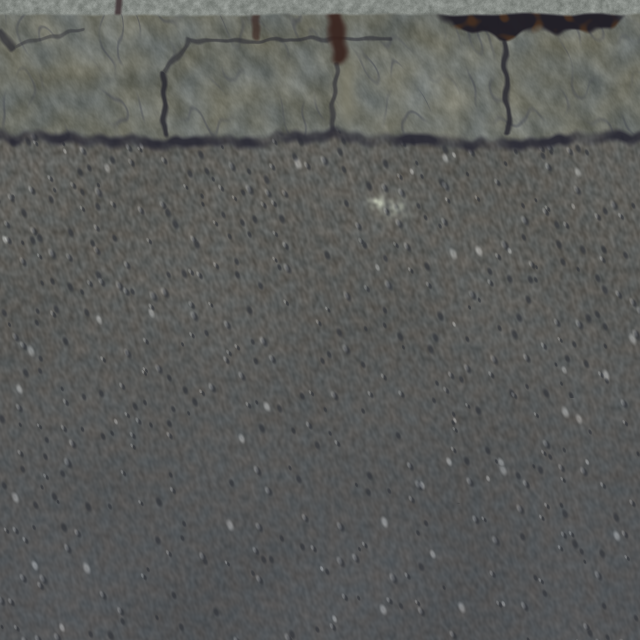
This texture is drawn by a WebGL 2 fragment shader. Its source:

```glsl
#version 300 es
precision highp float;
// Weathered stone kerb with cracks and rust above a strip of worn, pitted asphalt.
uniform vec2 u_resolution;
out vec4 fragColor;

vec2 hash2(vec2 p) {
  vec3 q = fract(p.xyx * vec3(0.1031, 0.1030, 0.0973));
  q += dot(q, q.yzx + 33.33);
  return fract((q.xx + q.yz) * q.zy);
}

float corner(vec2 cell, vec2 offset, vec2 f) {
  float a = 6.2832 * hash2(cell + offset).x;
  return dot(vec2(cos(a), sin(a)), f - offset);
}

// Gradient noise, roughly -0.7 to 0.7
float noise(vec2 p) {
  vec2 i = floor(p), f = p - i;
  vec2 u = f * f * f * (f * (f * 6.0 - 15.0) + 10.0);
  return mix(mix(corner(i, vec2(0, 0), f), corner(i, vec2(1, 0), f), u.x),
             mix(corner(i, vec2(0, 1), f), corner(i, vec2(1, 1), f), u.x), u.y);
}

float fbm(vec2 p) {
  float sum = 0.0, amp = 1.0;
  for (int k = 0; k < 4; k++) {
    sum += amp * noise(p);
    p = mat2(1.6, 1.2, -1.2, 1.6) * p + 17.3;
    amp *= 0.6;
  }
  return sum;
}

// Soft upright specks, one candidate per jittered cell
float specks(vec2 p, float cells, float density, float radius) {
  vec2 g = p * cells, i = floor(g);
  float cover = 0.0;
  for (int y = -1; y <= 1; y++)
    for (int x = -1; x <= 1; x++) {
      vec2 c = i + vec2(x, y), d = g - c - hash2(c + 7.0);
      vec2 pick = hash2(c + 91.0);
      d = vec2(d.x + 0.3 * d.y, 0.62 * d.y);
      float r = radius * (0.6 + 0.7 * pick.y);
      cover = max(cover, step(pick.x, density) * smoothstep(r, 0.25 * r, length(d)));
    }
  return cover;
}

// Soft line from a to b
float crack(vec2 p, vec2 a, vec2 b, float width) {
  vec2 v = b - a;
  float t = clamp(dot(p - a, v) / dot(v, v), 0.0, 1.0);
  return smoothstep(width, 0.2 * width, length(p - a - v * t));
}

float blob(vec2 p, vec2 centre, vec2 size) {
  return exp(-dot((p - centre) / size, (p - centre) / size));
}

vec3 asphalt(vec2 p) {
  vec3 col = mix(vec3(0.318, 0.325, 0.332), vec3(0.365, 0.365, 0.350), smoothstep(0.0, 0.75, p.y));
  float rough = mix(0.7, 1.25, smoothstep(0.1, 0.75, p.y));
  vec2 q = vec2(p.x + 0.25 * p.y, p.y);
  col += 0.025 * noise(p * 5.0);
  col += rough * (0.065 * noise(q * vec2(120, 65)) + 0.05 * noise(q * vec2(190, 120) + 40.0));
  col += 0.02 * vec3(1.0, 0.0, -0.7) * noise(p * 45.0 + 9.0);
  float pits = 0.7 * specks(p, 55.0, 0.22 * rough, 0.28);
  col = mix(col, vec3(0.19, 0.20, 0.22), pits);
  col += 0.13 * specks(p + vec2(0.004, -0.003), 55.0, 0.10 * rough, 0.24);
  col += 0.20 * specks(p + 3.7, 30.0, 0.06, 0.17);
  // Pale chips near the kerb
  float chips = blob(p, vec2(0.588, 0.685), vec2(0.012, 0.009))
              + 0.55 * blob(p, vec2(0.615, 0.675), vec2(0.022, 0.016));
  return mix(col, vec3(0.75, 0.77, 0.70), clamp(chips * (0.6 + 1.3 * noise(p * 90.0)), 0.0, 0.9));
}

vec3 kerb(vec2 p) {
  float mottle = fbm(vec2(p.x + 0.35 * p.y, p.y * 0.65) * 38.0);
  vec3 col = vec3(0.415, 0.425, 0.395) + 0.10 * mottle + 0.05 * noise(p * 9.0);
  col += 0.03 * vec3(1.0, 0.3, -1.0) * noise(p * 22.0);
  col += 0.05 * blob(p, vec2(0.66, 0.86), vec2(0.13, 0.06));
  float veins = smoothstep(0.10, 0.0, abs(noise(vec2(p.x + 0.3 * p.y, p.y * 0.5) * 32.0)));
  col = mix(col, vec3(0.25, 0.26, 0.30), 0.4 * veins * smoothstep(-0.1, 0.35, noise(p * 14.0 + 5.0)));
  col = mix(col, vec3(0.50, 0.49, 0.42), 0.6 * blob(p, vec2(0.542, 0.86), vec2(0.013, 0.07)));
  // Joints and cracks
  vec2 w = p + 0.007 * vec2(noise(p * 40.0), noise(p * 40.0 + 20.0));
  float joints = crack(w, vec2(0.258, 0.79), vec2(0.256, 0.885), 0.007);
  joints = max(joints, 0.65 * crack(w, vec2(0.256, 0.885), vec2(0.295, 0.935), 0.006));
  joints = max(joints, 0.65 * crack(w, vec2(0.295, 0.935), vec2(0.61, 0.940), 0.005));
  joints = max(joints, 0.7 * crack(w, vec2(0.518, 0.79), vec2(0.526, 0.90), 0.006));
  joints = max(joints, crack(w, vec2(0.795, 0.79), vec2(0.788, 0.935), 0.007));
  joints = max(joints, 0.8 * crack(w, vec2(0.0, 0.950), vec2(0.02, 0.926), 0.008));
  joints = max(joints, 0.5 * crack(w, vec2(0.02, 0.926), vec2(0.13, 0.955), 0.005));
  col = mix(col, vec3(0.16, 0.16, 0.19), 0.85 * joints);
  // Rust stain and the hollow under the slab
  float rust = max(crack(w, vec2(0.523, 0.975), vec2(0.532, 0.91), 0.018), 0.7 * crack(w, vec2(0.40, 0.975), vec2(0.40, 0.945), 0.008));
  col = mix(col, vec3(0.21, 0.13, 0.11), 0.9 * rust);
  float depth = 0.022 * smoothstep(0.67, 0.74, p.x) * smoothstep(0.99, 0.93, p.x)
              + 0.016 * blob(p, vec2(0.795, p.y), vec2(0.025, 1.0));
  float hollow = smoothstep(-0.006, 0.004, p.y - 0.976 + depth + 0.016 * noise(p * 35.0)) * smoothstep(0.66, 0.71, p.x) * smoothstep(0.99, 0.96, p.x);
  return mix(col, mix(vec3(0.12, 0.11, 0.14), vec3(0.25, 0.17, 0.12), smoothstep(0.1, 0.4, noise(p * 40.0))), 0.95 * hollow);
}

void main() {
  vec2 p = gl_FragCoord.xy / u_resolution;
  float foot = 0.785 + 0.005 * sin(p.x * 13.0 + 0.8) + 0.012 * noise(vec2(p.x * 45.0, 3.5));
  vec3 col = mix(asphalt(p), kerb(p), smoothstep(-0.005, 0.005, p.y - foot));
  // Ragged shadow along the foot of the kerb
  float shade = smoothstep(0.014, 0.002, abs(p.y - foot + 0.004)) * (0.65 + 0.8 * noise(vec2(p.x * 24.0, p.y * 30.0)));
  col = mix(col, vec3(0.16, 0.16, 0.20), clamp(shade, 0.0, 0.9));
  // Pale slab on top with its joint
  vec3 slab = vec3(0.52, 0.54, 0.52) + 0.11 * fbm(p * 75.0);
  slab = mix(slab, vec3(0.24, 0.19, 0.20), 0.85 * crack(p, vec2(0.184, 0.975), vec2(0.186, 1.0), 0.008));
  col = mix(col, slab, smoothstep(-0.003, 0.003, p.y - 0.977 - 0.004 * noise(vec2(p.x * 25.0, 1.5))));
  fragColor = vec4(clamp(col, 0.0, 1.0), 1.0);
}
```
